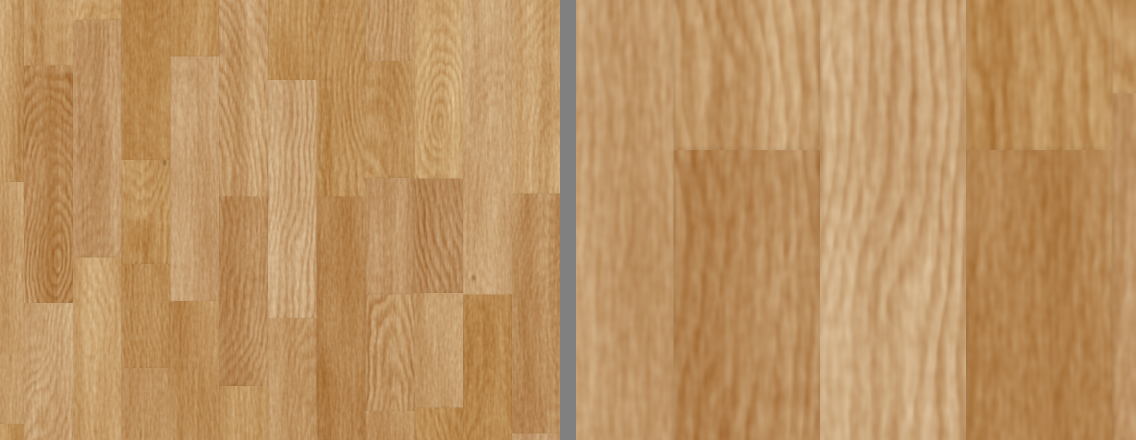
Left: the whole. Right: its middle third, enlarged.
Give the GLSL for this texture, as a Shadertoy shader.

```glsl
// Strip parquet: twelve columns of wooden boards with staggered end joints.
// Each board is cut from its own log, whose tilted growth rings give straight,
// slanted or arched grain; stretched gradient noise adds streaks and fibres.

const float COLUMNS = 11.48;      // board widths across the canvas
const float FIRST_CUT = 0.507;    // part of the first board that is cut off
const float HEIGHT = 9.04;        // canvas height in board widths
const vec3 DARK_WOOD = vec3(0.645, 0.432, 0.212);
const vec3 LIGHT_WOOD = vec3(0.805, 0.665, 0.485);
const vec3 KNOT_BROWN = vec3(0.50, 0.31, 0.14);

// Per column: top joint height, board length, tones of alternating boards
const vec4 LAYOUT[12] = vec4[12](
    vec4(0.586, 0.550, 0.38, 0.60), vec4(0.851, 0.540, 0.62, 0.02),
    vec4(0.955, 0.540, 0.66, 0.42), vec4(0.636, 0.236, 0.22, 0.38),
    vec4(0.872, 0.556, 0.42, 0.74), vec4(0.553, 0.430, 0.52, 0.16),
    vec4(0.818, 0.541, 0.40, 0.70), vec4(0.553, 0.555, 0.32, 0.16),
    vec4(0.861, 0.265, 0.45, 0.36), vec4(0.594, 0.260, 0.76, 0.18),
    vec4(0.331, 0.400, 0.66, 0.22), vec4(0.560, 0.545, 0.66, 0.32));

vec2 hash22(vec2 p) {
    vec3 q = fract(p.xyx * vec3(0.1031, 0.1030, 0.0973));
    q += dot(q, q.yzx + 33.33);
    return fract((q.xx + q.yz) * q.zy);
}

// Gradient noise, roughly -0.7 to 0.7
float gradientNoise(vec2 p) {
    vec2 i = floor(p), f = p - i;
    vec2 u = f * f * f * (f * (f * 6.0 - 15.0) + 10.0);
    vec2 e = vec2(0.0, 1.0);
    float a = dot(hash22(i) * 2.0 - 1.0, f);
    float b = dot(hash22(i + e.yx) * 2.0 - 1.0, f - e.yx);
    float c = dot(hash22(i + e.xy) * 2.0 - 1.0, f - e.xy);
    float d = dot(hash22(i + e.yy) * 2.0 - 1.0, f - e.yy);
    return mix(mix(a, b, u.x), mix(c, d, u.x), u.y);
}

// Growth rings around a tilted pith near one end: pale bands, sharp dark side
float growthRings(vec2 p, vec2 seed) {
    vec2 place = hash22(seed + 7.0), cut = hash22(seed + 19.0);
    vec2 pith = vec2(mix(-0.6, 1.6, place.x), mix(-2.0, 6.5, place.y));
    float tilt = mix(0.16, 0.36, cut.x);
    float radius = length((p - pith) * vec2(1.0, tilt));
    radius += 0.26 * gradientNoise(p * vec2(1.3, 0.6) + seed * 5.3);
    radius += 0.06 * gradientNoise(p * vec2(4.0, 1.6) + seed * 3.1);
    radius += 0.02 * gradientNoise(p * vec2(12.0, 4.0) + seed * 2.3);
    float phase = fract(radius * mix(7.5, 11.0, cut.y));
    return smoothstep(0.0, 0.55, phase) - smoothstep(0.7, 1.0, phase) - 0.55;
}

// Tone change from rings, broad streaks and fine fibres
float woodGrain(vec2 p, vec2 seed) {
    vec2 style = hash22(seed + 31.0);
    vec2 shift = seed * 17.7;
    float rings = growthRings(p, seed) * mix(0.10, 0.46, style.x * style.x);
    float patches = 0.9 + 1.5 * gradientNoise(p * vec2(1.7, 0.4) + shift);
    float streaks = gradientNoise(p * vec2(2.7, 0.14) + shift + 4.0);
    float clouds = gradientNoise(p * vec2(0.9, 0.5) + shift + 9.0);
    float fibres = gradientNoise(p * vec2(15.0, 0.9) + shift);
    float pores = gradientNoise(p * vec2(24.0, 6.0) + shift);
    float dust = gradientNoise(p * vec2(17.0, 13.0) + shift);
    return rings * max(patches, 0.15) + streaks * mix(0.35, 0.70, style.y)
         + clouds * 0.22 + fibres * 0.32 + pores * 0.34 + dust * 0.16;
}

// Darkening within a given distance of a seam
float seam(float distanceToEdge, float width) {
    return 1.0 - smoothstep(0.0, width, distanceToEdge);
}

vec3 parquet(vec2 uv) {
    // Find the column, then the board in it
    float x = uv.x * COLUMNS + FIRST_CUT;
    float column = clamp(floor(x), 0.0, 11.0);
    vec4 boards = LAYOUT[int(column)];
    float row = min(floor((uv.y - boards.x) / boards.y), 0.0);
    vec2 board = vec2(column, row);
    float bottom = boards.x + row * boards.y;
    vec2 p = vec2(x - column, (uv.y - bottom) * HEIGHT);

    // Board tone with grain and a slight shift of hue
    vec2 random = hash22(board + 43.0);
    float tone = mix(boards.z, boards.w, mod(-row, 2.0));
    tone = 0.25 + 0.80 * tone + 0.12 * (random.x - 0.5);
    vec3 color = mix(DARK_WOOD, LIGHT_WOOD, tone + woodGrain(p, board));
    color += vec3(0.0, 0.012, 0.055) * (random.y - 0.5);

    // A tiny knot on very few boards
    vec2 knot = hash22(board + 57.0) * vec2(0.8, 2.5) + vec2(0.1, 0.3);
    float fleck = 1.0 - smoothstep(0.01, 0.07, length((p - knot) * vec2(1.0, 0.7)));
    color = mix(color, KNOT_BROWN, 0.5 * fleck * step(0.93, random.x));

    // Faint seams along the sides and at the lower end
    float side = seam(min(p.x, 1.0 - p.x), 0.03);
    return color * (1.0 - 0.035 * max(side, seam(p.y, 0.04)));
}

void mainImage(out vec4 fragColor, in vec2 fragCoord) {
    // Four samples per pixel smooth the board edges and the grain
    vec3 sum = vec3(0.0);
    for (int i = 0; i < 4; i++) {
        vec2 offset = vec2(float(i % 2), float(i / 2)) * 0.5 - 0.25;
        sum += parquet((fragCoord + offset) / iResolution.xy);
    }
    fragColor = vec4(sum * 0.25, 1.0);
}
```
